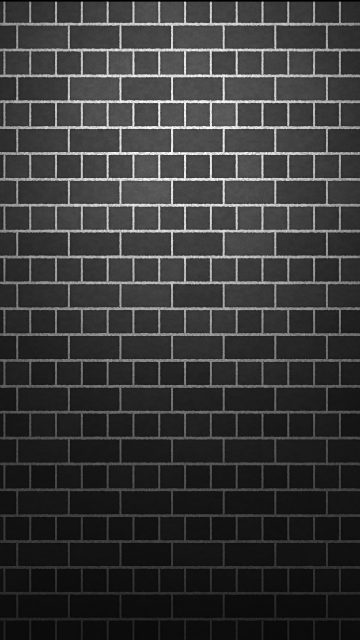
A Shadertoy shader for this pattern:

```glsl
// Dark brick wall: courses of square headers alternate with courses of long
// stretchers, split by pale gritty mortar. Each brick gets a hashed tone and
// grain, and a soft lamp from above fades to black at the bottom.

float hash(vec2 p) {
    vec3 h = fract(p.xyx * vec3(0.1031, 0.1030, 0.0973));
    h += dot(h, h.yzx + 33.33);
    return fract((h.x + h.y) * h.z);
}

float valueNoise(vec2 p) {
    vec2 cell = floor(p), f = fract(p);
    f = f * f * (3.0 - 2.0 * f);
    return mix(mix(hash(cell), hash(cell + vec2(1, 0)), f.x),
               mix(hash(cell + vec2(0, 1)), hash(cell + vec2(1, 1)), f.x), f.y);
}

// Lamp strength; the position is measured from the top left corner.
float lamp(vec2 pos) {
    float across = (pos.x - 0.5) / 0.5;
    float down = max(pos.y - 0.2, 0.0) / 0.38;
    float topFade = mix(0.82, 1.0, smoothstep(0.0, 0.16, pos.y));
    return topFade * exp(-0.7 * across * across - down * down);
}

// Antialiased coverage of a line, from the distance to its centre.
float lineMask(float dist, float halfWidth, float pixel) {
    return clamp((halfWidth - dist) / pixel + 0.5, 0.0, 1.0);
}

void mainImage(out vec4 fragColor, in vec2 fragCoord) {
    vec2 pos = fragCoord / iResolution.xy;
    pos.y = 1.0 - pos.y;
    vec2 scale = vec2(13.95, 24.74);
    vec2 wall = pos * scale + vec2(0.0, 0.066);
    vec2 pixel = scale / iResolution.xy;

    // Courses: even ones hold headers, odd ones double-length stretchers.
    float course = floor(wall.y);
    bool stretcher = mod(course, 2.0) > 0.5;
    float brickLength = stretcher ? 2.0 : 1.0;
    float along = (wall.x - (stretcher ? 0.668 : 0.171)) / brickLength;
    vec2 brickId = vec2(floor(along), course) + 17.0;
    vec2 local = vec2(fract(along), fract(wall.y));
    vec2 jointDist = (0.5 - abs(local - 0.5)) * vec2(brickLength, 1.0);

    // Grain, finer in the mortar than in the brick faces.
    float grit = valueNoise(wall * 19.0) - 0.5;
    float mottle = valueNoise(wall * vec2(5.0, 8.0) + brickId * 7.3) - 0.5;

    // Joints with slightly ragged edges.
    float bed = lineMask(jointDist.y, 0.053 + 0.016 * grit, pixel.y);
    float head = lineMask(jointDist.x, 0.039 + 0.010 * grit, pixel.x);
    float mortarMask = max(bed, head);

    // Brick faces: hashed tone, mottling and a faint dark rim.
    float light = lamp(pos);
    float brick = 0.06 + 0.27 * light;
    brick *= 0.88 + 0.24 * hash(brickId);
    brick *= 1.0 + 0.10 * mottle + 0.10 * grit;
    brick *= mix(0.86, 1.0, smoothstep(0.04, 0.17, min(jointDist.x, jointDist.y)));

    // Mortar catches more of the lamp; the bed joints are the grittiest.
    float mortar = 0.17 + 0.75 * pow(light, 0.8);
    mortar *= 1.0 + grit * mix(0.10, 0.24, bed);

    float grey = mix(brick, mortar, mortarMask);
    grey *= mix(1.0, 0.72, smoothstep(0.85, 1.0, pos.y));
    // Thin black strip along the top edge.
    grey *= 1.0 - lineMask(wall.y - 0.066, 0.062, pixel.y);
    fragColor = vec4(vec3(clamp(grey, 0.0, 1.0)), 1.0);
}
```
